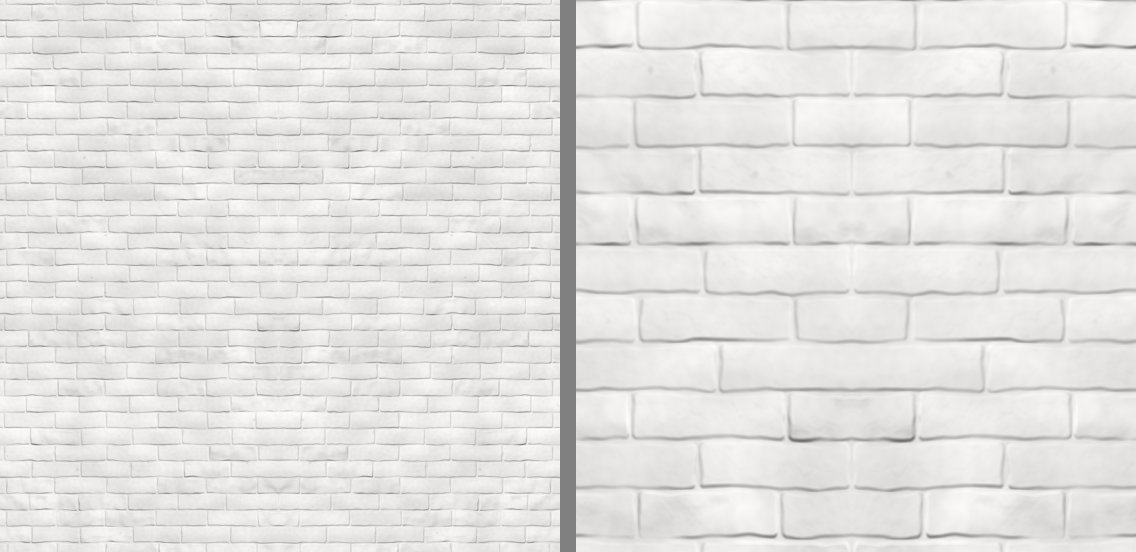
Left, the full canvas; right, a detail of the centre.
This texture is drawn by a Shadertoy shader. Its source:

```glsl
const float ROWS = 33.86;          // courses down the canvas
const float ROW_OFFSET = 0.31;     // part of a course above the first bed joint
const float WIDTH_IN_ROWS = 34.49; // canvas width measured in course heights
const float MIRROR_X = 0.4975;     // axis of the left-right reflection
const float BRICK_LENGTH = 3.1;    // brick pitch in course heights
const float JOINT_HALF = 0.01;
const float BEVEL = 0.085;

const vec3 PAINT = vec3(0.930, 0.925, 0.923);
const vec3 MORTAR = vec3(0.905, 0.900, 0.895);

float hash(vec2 p) {
    vec3 q = fract(vec3(p.xyx) * 0.1031);
    q += dot(q, q.yzx + 33.33);
    return fract((q.x + q.y) * q.z);
}

vec2 gradientAt(vec2 cell) {
    float angle = 6.2832 * hash(cell);
    return vec2(cos(angle), sin(angle));
}

float gradientNoise(vec2 p) {
    vec2 i = floor(p), f = p - i;
    vec2 u = f * f * f * (f * (f * 6.0 - 15.0) + 10.0);
    vec2 e = vec2(1.0, 0.0);
    float a = dot(gradientAt(i), f);
    float b = dot(gradientAt(i + e.xy), f - e.xy);
    float c = dot(gradientAt(i + e.yx), f - e.yx);
    float d = dot(gradientAt(i + e.xx), f - e.xx);
    return mix(mix(a, b, u.x), mix(c, d, u.x), u.y);
}

// Alternate courses shift by half a brick; some have a joint on the axis
float courseOffset(float row) {
    float centred = hash(vec2(row, 7.0)) < 0.5 ? 0.0 : -0.23;
    return mod(row, 2.0) > 0.5 ? -1.75 : centred;
}

// Returns brick id in xy and distance to the nearest joint line in z
vec3 brickAt(vec2 p) {
    p.y += 0.10 * gradientNoise(p * vec2(0.6, 0.9));
    float row = floor(p.y);
    float slide = 0.35 * gradientNoise(vec2(p.x * 0.25, row * 5.37 + 0.4));
    float x = (p.x + slide * min(p.x, 1.0) - courseOffset(row)) / BRICK_LENGTH;
    vec2 f = vec2(fract(x), fract(p.y));
    vec2 edge = min(f, 1.0 - f) * vec2(BRICK_LENGTH, 1.0);
    vec2 corner = max(0.14 - edge, 0.0);
    float d = min(min(edge.x, edge.y), 0.14 - length(corner));
    return vec3(floor(x), row, d);
}

float faceMask(float jointDistance, vec2 p) {
    float ragged = 0.06 * gradientNoise(p * 2.2 + 4.0);
    return smoothstep(JOINT_HALF, JOINT_HALF + BEVEL, jointDistance + ragged);
}

// Relief of the painted wall: brick faces, roughness and a few dented bricks
float wallHeight(vec2 p, float dentShare) {
    vec3 brick = brickAt(p);
    float face = faceMask(brick.z, p);
    float dented = step(1.0 - dentShare, hash(brick.xy + 41.0));
    float dents = gradientNoise(p * vec2(1.5, 1.3) + 9.0);
    float rough = 0.08 * gradientNoise(p * 3.5) + 0.04 * gradientNoise(p * 9.0);
    return face * (1.0 + rough + 1.8 * dented * dents) + 0.5 * rough;
}

vec3 wallColor(vec2 uv) {
    vec2 p = vec2(abs(uv.x - MIRROR_X) * WIDTH_IN_ROWS,
                  (1.0 - uv.y) * ROWS - ROW_OFFSET);
    vec3 brick = brickAt(p);
    float face = faceMask(brick.z, p);

    // Paint tone varies by brick and drifts over the wall
    float tone = 0.022 * (hash(brick.xy + 3.0) - 0.5);
    tone += 0.045 * gradientNoise(p * 0.22 + 30.0);
    tone += 0.060 * gradientNoise(p * vec2(0.6, 0.9));
    tone += 0.020 * gradientNoise(p * 4.0);
    tone -= 0.032 * face * smoothstep(0.3, 0.95, fract(p.y));
    vec3 color = mix(MORTAR, PAINT, face) + tone;

    // Light from above: lower edges fall into shadow, upper edges glow
    float dentShare = mix(0.28, 0.14, uv.y);
    vec2 e = vec2(0.035, 0.0);
    float slopeX = wallHeight(p + e.xy, dentShare) - wallHeight(p - e.xy, dentShare);
    float slopeY = wallHeight(p + e.yx, dentShare) - wallHeight(p - e.yx, dentShare);
    float uneven = 0.95 + 1.6 * gradientNoise(p * vec2(0.5, 1.0) + 17.0);
    float shade = mix(0.18, 0.24, uv.y) * max(uneven, 0.2) * max(-slopeY, 0.0);
    shade += 0.10 * max(-slopeX, 0.0);
    float glow = 0.025 * max(slopeY, 0.0) + 0.03 * max(slopeX, 0.0);

    // Sparse pits in the paint
    float pit = smoothstep(0.50, 0.66, gradientNoise(p * 2.3 + 60.0));
    return color + glow - shade - 0.07 * pit;
}

void mainImage(out vec4 fragColor, in vec2 fragCoord) {
    // Four samples per pixel smooth the joints
    vec3 sum = vec3(0.0);
    for (int i = 0; i < 4; i++) {
        vec2 shift = vec2(float(i % 2), float(i / 2)) * 0.5 - 0.25;
        sum += wallColor((fragCoord + shift) / iResolution.xy);
    }
    fragColor = vec4(clamp(sum / 4.0, 0.0, 1.0), 1.0);
}
```
